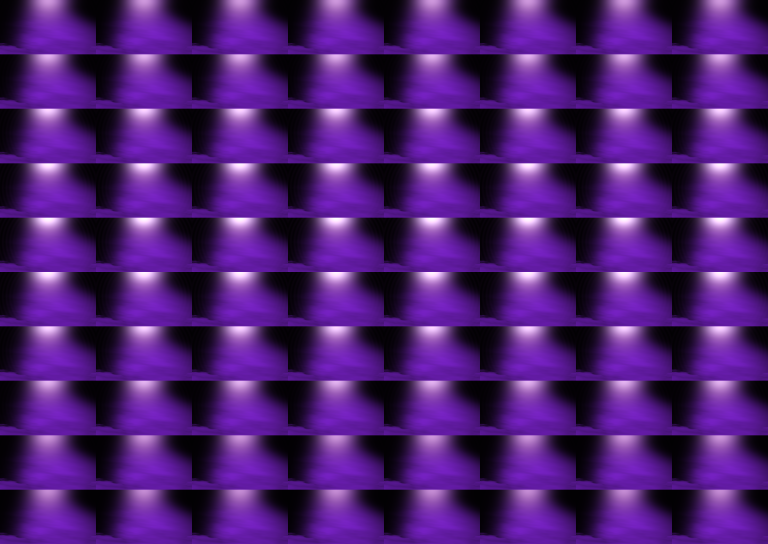
A Shadertoy shader for this pattern:

```glsl
const vec2 REPEATS = vec2(8.0, 10.0);
const vec3 BLACK = vec3(0.008, 0.002, 0.012);
const vec3 VIOLET = vec3(0.42, 0.115, 0.70);
const vec3 LILAC = vec3(0.46, 0.42, 0.30);
const vec3 CORE = vec3(0.34, 0.46, 0.34);
const float HAZE_CENTER = 0.52;
const float FLOOR_DEPTH = 0.86;
const float BRIGHTEST_ROW = 5.0;
const float RING_STRENGTH = 0.014;
const int SAMPLES = 3;
const float TAU = 6.2831853;

float hash(vec2 p) {
    vec3 q = fract(p.xyx * vec3(0.1031, 0.1030, 0.0973));
    q += dot(q, q.yzx + 33.33);
    return fract((q.x + q.y) * q.z);
}

float noise(vec2 p) {
    vec2 i = floor(p);
    vec2 f = fract(p);
    f = f * f * (3.0 - 2.0 * f);
    return mix(mix(hash(i), hash(i + vec2(1.0, 0.0)), f.x),
               mix(hash(i + vec2(0.0, 1.0)), hash(i + vec2(1.0, 1.0)), f.x), f.y);
}

float fbm(vec2 p) {
    float sum = 0.0;
    float weight = 0.55;
    for (int i = 0; i < 4; i++) {
        sum += weight * noise(p);
        p = p * 2.0 + 17.3;
        weight *= 0.5;
    }
    return sum;
}

// Violet mist that widens downward and drifts to the right
float hazeMask(float x, float depth, float streak) {
    float side = x - HAZE_CENTER + (streak - 0.5) * 0.10 * depth;
    float leftWidth = mix(0.25, 0.38, depth);
    float rightWidth = mix(0.23, 0.62, smoothstep(0.1, 0.8, depth));
    float s = abs(side) / (side < 0.0 ? leftWidth : rightWidth);
    float body = mix(0.70, 1.0, smoothstep(0.1, 0.6, depth));
    return exp(-s * s * s) * body * mix(1.0, 0.72 + 0.52 * streak, depth);
}

// Low bank of fog with a ragged upper edge
float floorMask(float depth, float streak, float wisps) {
    float edge = depth + (wisps - 0.5) * 0.22;
    float fog = smoothstep(FLOOR_DEPTH - 0.06, FLOOR_DEPTH + 0.06, edge);
    return fog * (0.55 + 0.50 * streak);
}

vec3 stage(vec2 uv) {
    vec2 grid = uv * REPEATS;
    vec2 cell = fract(grid);
    float row = mod(floor(grid.y), REPEATS.y);
    float depth = 1.0 - cell.y;
    float power = 0.5 + 0.5 * cos(TAU * (row - BRIGHTEST_ROW) / REPEATS.y);

    // Mist and fog
    float streak = fbm(vec2(cell.x * 3.0, depth * 9.0 - cell.x * 1.5));
    float wisps = fbm(vec2(cell.x * 7.0 + 5.0, depth * 16.0));
    float haze = hazeMask(cell.x, depth, streak);
    float fog = floorMask(depth, streak, wisps);
    vec3 color = mix(BLACK, VIOLET, clamp(max(haze, fog), 0.0, 1.08));

    // Lamp at the top edge
    vec2 lamp = vec2(cell.x - 0.5, depth);
    vec2 wide = lamp / vec2(0.18, 0.36);
    vec2 tight = lamp / vec2(0.15, 0.16);
    color += LILAC * exp(-dot(wide, wide)) * mix(0.85, 1.0, power);
    color += CORE * exp(-dot(tight, tight)) * mix(0.25, 1.1, power);

    // Faint rings in the dark sides
    float radius = length((cell - vec2(0.5, 0.55)) * vec2(1.0, 0.6));
    float ring = 0.5 + 0.5 * sin(radius * TAU * 26.0);
    float ringArea = smoothstep(0.30, 0.42, radius) * (1.0 - clamp(max(haze, fog), 0.0, 1.0));
    color += RING_STRENGTH * power * ring * ringArea * vec3(1.6, 0.6, 1.9);

    return clamp(color, 0.0, 1.0);
}

void mainImage(out vec4 fragColor, in vec2 fragCoord) {
    // Average a few points per pixel to soften the cell borders
    vec3 total = vec3(0.0);
    for (int j = 0; j < SAMPLES; j++) {
        for (int i = 0; i < SAMPLES; i++) {
            vec2 offset = (vec2(i, j) + 0.5) / float(SAMPLES) - 0.5;
            total += stage((fragCoord + offset) / iResolution.xy);
        }
    }
    fragColor = vec4(total / float(SAMPLES * SAMPLES), 1.0);
}
```
